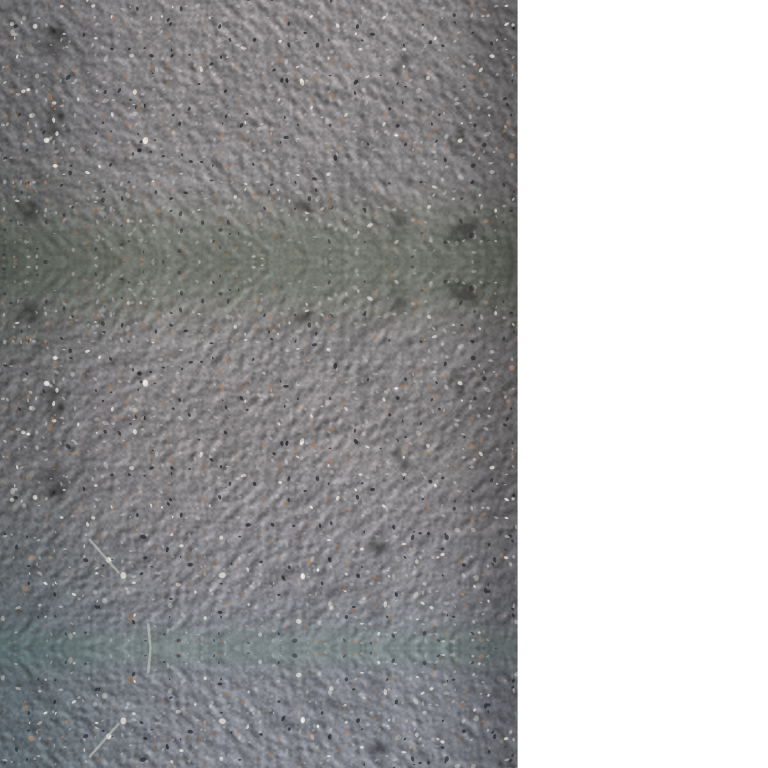
Give the GLSL for this texture, as a Shadertoy shader.

```glsl
// Weathered grey concrete strip with mirrored seams, mineral chips and a white margin

float hash(vec2 p) {
    return fract(sin(dot(p, vec2(127.1, 311.7))) * 43758.5453);
}

float noise(vec2 p) {
    vec2 i = floor(p), f = fract(p);
    f = f * f * (3.0 - 2.0 * f);
    return mix(mix(hash(i), hash(i + vec2(1, 0)), f.x),
               mix(hash(i + vec2(0, 1)), hash(i + vec2(1, 1)), f.x), f.y);
}

// Pitted surface, stretched along one diagonal
float height(vec2 p) {
    vec2 q = vec2(p.x - p.y, p.x + p.y) * 0.707;
    return 0.6 * noise(q * vec2(85.0, 140.0)) + 0.4 * noise(q * vec2(190.0, 270.0) + 31.0);
}

// One randomly turned oval per cell: x = coverage, y = random value for its colour
vec2 chip(vec2 p, float cells, float density, float size, float soft) {
    vec2 id = floor(p * cells) + cells;
    vec2 centre = 0.3 + 0.4 * vec2(hash(id), hash(id + 17.3));
    vec2 d = (fract(p * cells) - centre) / cells;
    float angle = 0.8 + 2.4 * (hash(id + 5.1) - 0.5);
    d = mat2(cos(angle), -sin(angle), sin(angle), cos(angle)) * d;
    float radius = size * mix(0.55, 1.2, hash(id + 9.7));
    d.y *= mix(1.1, 2.0, hash(id + 3.9));
    float present = step(hash(id + 41.0), density);
    return vec2(present * (1.0 - smoothstep(radius - soft, radius + soft, length(d))), hash(id + 63.0));
}

float segment(vec2 p, vec2 a, vec2 b) {
    vec2 ab = b - a;
    return length(p - a - ab * clamp(dot(p - a, ab) / dot(ab, ab), 0.0, 1.0));
}

void mainImage(out vec4 fragColor, in vec2 fragCoord) {
    vec2 uv = fragCoord / iResolution.xy;
    float pixel = 1.0 / iResolution.y;

    // Fold the strip at its two horizontal seams
    float fold = abs(mod(uv.y - 0.156, 1.006) - 0.503);
    vec2 p = vec2(uv.x, fold);
    float greenSeam = exp(-pow(fold / 0.075, 2.0));
    float tealSeam = exp(-pow((0.503 - fold) / 0.028, 2.0));
    float lower = smoothstep(0.42, 0.08, uv.y);

    // Broad tint and darkened sides
    vec3 color = mix(vec3(0.535, 0.522, 0.53), vec3(0.505, 0.515, 0.545), lower);
    color = mix(color, vec3(0.435, 0.455, 0.41), 0.8 * greenSeam);
    color = mix(color, vec3(0.47, 0.535, 0.525), 0.6 * tealSeam);
    float leftShade = 1.0 - smoothstep(0.0, 0.24, uv.x);
    float rightShade = smoothstep(0.48, 0.675, uv.x);
    color *= 1.0 - 0.22 * leftShade - 0.27 * rightShade * rightShade;
    color += vec3(-0.02, 0.005, 0.005) * leftShade * (0.4 + lower);

    // Side-lit relief, fine grit and cloudy mottling
    vec2 lightStep = vec2(0.0024, 0.0024);
    float relief = height(p - lightStep) - height(p + lightStep);
    float grit = noise(p * 330.0) - 0.5;
    float mottle = noise(p * 55.0 + 8.0) + 0.6 * noise(p * 19.0) - 0.8;
    float contrast = 1.0 - 0.35 * max(greenSeam, tealSeam);
    color *= 1.0 + contrast * (0.42 * relief + 0.19 * grit + 0.11 * mottle);

    // Faint ragged stains
    vec2 stain = chip(p + 0.008 * (noise(p * 90.0) - 0.5), 9.0, 0.3, 0.021, 0.012);
    color *= 1.0 - 0.28 * stain.x * noise(p * 110.0 + 4.0) - 0.1 * stain.x;

    // Scattered chips, from common small ones to rare large ones
    for (int i = 0; i < 5; i++) {
        float layer = float(i);
        vec2 grain = chip(p + layer * vec2(0.137, 0.219), 92.0 - 13.0 * layer,
                          0.23 - 0.035 * layer, 0.0024 + 0.00042 * layer, 0.8 * pixel);
        vec3 mineral = vec3(0.69, 0.68, 0.67);
        mineral = mix(mineral, vec3(0.61, 0.48, 0.38), step(0.42, grain.y));
        mineral = mix(mineral, vec3(0.15, 0.16, 0.18), step(0.66, grain.y));
        mineral = mix(mineral, vec3(0.9, 0.88, 0.84), step(0.88, grain.y));
        color = mix(color, mineral * (1.0 + 0.3 * relief), 0.75 * grain.x * contrast);
    }

    // Dry straws, doubled by the fold
    float straw = min(segment(p, vec2(0.117, 0.362), vec2(0.154, 0.404)),
                      segment(p, vec2(0.193, 0.472), vec2(0.196, 0.503)));
    color = mix(color, vec3(0.72, 0.73, 0.7), 0.75 * (1.0 - smoothstep(0.0007, 0.0007 + 1.5 * pixel, straw)));

    // Blank margin to the right
    float margin = smoothstep(-pixel, pixel, uv.x - 0.674);
    fragColor = vec4(mix(clamp(color, 0.0, 1.0), vec3(1.0), margin), 1.0);
}
```
